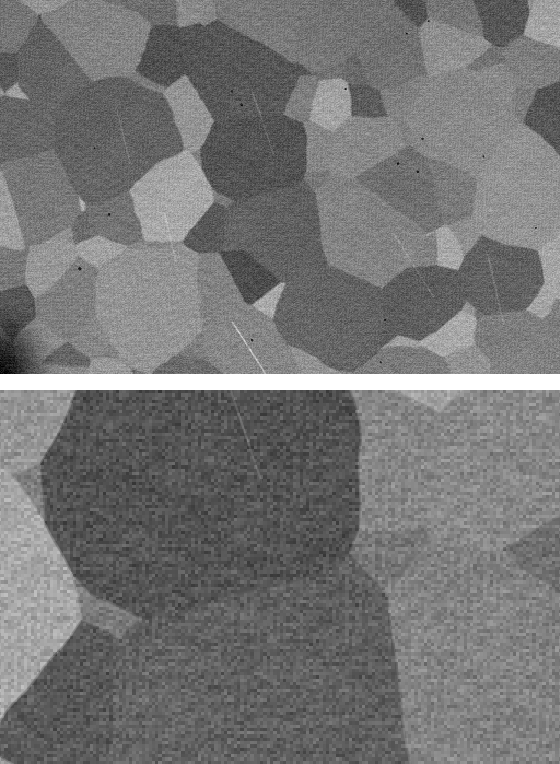
Top: the whole. Bottom: its middle third, enlarged.
Give the GLSL for this texture, as a Shadertoy shader.

```glsl
// Polished metal micrograph: grey crystal grains with sensor noise, scratches and specks.

const float GRID = 0.115;        // spacing of grain sites, in canvas heights
const float MAX_WEIGHT = 0.031;  // largest squared growth radius of a grain
const float DARK_TONE = 0.23;
const float LIGHT_TONE = 0.73;
const float NOISE_ROWS = 342.0;  // sensor noise cells per canvas height

float hash(vec2 p) {
    return fract(sin(dot(p, vec2(127.1, 311.7))) * 43758.5453);
}

vec2 hash2(vec2 p) {
    return vec2(hash(p), hash(p + vec2(37.3, 17.9)));
}

float valueNoise(vec2 p) {
    vec2 i = floor(p);
    vec2 f = fract(p);
    f = f * f * (3.0 - 2.0 * f);
    float low = mix(hash(i), hash(i + vec2(1.0, 0.0)), f.x);
    float high = mix(hash(i + vec2(0.0, 1.0)), hash(i + vec2(1.0, 1.0)), f.x);
    return mix(low, high, f.y);
}

// Offsets that bend the straight grain borders
vec2 warp(vec2 p, float frequency, float amount) {
    vec2 q = p * frequency;
    return amount * (vec2(valueNoise(q), valueNoise(q + 53.7)) - 0.5);
}

float grainTone(vec2 id) {
    float spread = 0.5 * (hash(id + 5.3) + hash(id + 91.7));
    return mix(DARK_TONE, LIGHT_TONE, pow(spread, 0.85));
}

// Weighted Voronoi cells: large weights swallow their neighbours
float grains(vec2 p, float softness) {
    vec2 home = floor(p / GRID);
    vec2 site1 = vec2(0.0), site2 = vec2(0.0);
    vec2 id1 = vec2(0.0), id2 = vec2(0.0);
    float best1 = 1e3, best2 = 1e3;
    for (int y = -3; y <= 3; y++) {
        for (int x = -3; x <= 3; x++) {
            vec2 id = home + vec2(x, y);
            vec2 site = (id + 0.05 + 0.9 * hash2(id + 11.0)) * GRID;
            vec2 d = p - site;
            float power = dot(d, d) - MAX_WEIGHT * pow(hash(id + 23.0), 3.0);
            if (power < best1) {
                best2 = best1; site2 = site1; id2 = id1;
                best1 = power; site1 = site; id1 = id;
            } else if (power < best2) {
                best2 = power; site2 = site; id2 = id;
            }
        }
    }
    float border = (best2 - best1) / (2.0 * max(distance(site1, site2), 1e-3));
    float tone1 = grainTone(id1);
    float tone2 = grainTone(id2);
    return mix(0.5 * (tone1 + tone2), tone1, smoothstep(0.0, softness, border));
}

float segmentDistance(vec2 p, vec2 a, vec2 b) {
    vec2 along = b - a;
    float t = clamp(dot(p - a, along) / dot(along, along), 0.0, 1.0);
    return length(p - a - along * t);
}

// Thin steep light lines, the first one strongest
float scratches(vec2 p, vec2 size, float pixel) {
    float light = 0.0;
    for (int i = 0; i < 6; i++) {
        float k = float(i);
        vec2 start = size * (0.1 + 0.8 * hash2(vec2(k, 3.1)));
        float angle = -mix(0.95, 1.35, hash(vec2(k, 8.4)));
        float reach = mix(0.09, 0.22, hash(vec2(k, 6.2)));
        vec2 end = start + reach * vec2(cos(angle), sin(angle));
        float line = 1.0 - smoothstep(0.0004, 0.0004 + 1.3 * pixel, segmentDistance(p, start, end));
        float worn = mix(0.4, 1.0, valueNoise(p * 110.0 + k));
        light += line * worn * (i == 0 ? 0.32 : 0.12);
    }
    return light;
}

// Tiny dark pits
float specks(vec2 p, vec2 size, float pixel) {
    float cover = 0.0;
    for (int i = 0; i < 16; i++) {
        float k = float(i);
        vec2 d = p - size * hash2(vec2(k, 71.3));
        d.x += 0.4 * d.y * (hash(vec2(k, 2.6)) - 0.5);
        float radius = mix(0.0008, 0.003, hash(vec2(k, 44.1)));
        cover = max(cover, 1.0 - smoothstep(radius, radius + pixel, length(d)));
    }
    return cover;
}

// Fine grain plus short horizontal scan streaks, centred on zero
float sensorNoise(vec2 p) {
    vec2 cell = floor(p * NOISE_ROWS);
    float fine = hash(cell + 0.5) + hash(cell + 401.5) - 1.0;
    float streak = valueNoise(vec2(p.x * 32.0, cell.y * 7.0)) - 0.5;
    return 0.105 * fine + 0.055 * streak;
}

void mainImage(out vec4 fragColor, in vec2 fragCoord) {
    float pixel = 1.0 / iResolution.y;
    vec2 p = fragCoord * pixel;
    vec2 size = vec2(iResolution.x * pixel, 1.0);

    vec2 bent = p + warp(p, 8.0, 0.035) + warp(p, 30.0, 0.006);
    float tone = grains(bent, 0.0008 + 0.8 * pixel);

    // Uneven lighting and the shaded lower left corner
    tone += 0.07 * (0.5 - p.y) + 0.04 * (valueNoise(p * 3.0) - 0.5);
    tone *= mix(0.12, 1.0, smoothstep(0.0, 0.17, length(p * vec2(1.0, 0.8))));

    tone += scratches(p, size, pixel);
    tone = mix(tone, 0.08, 0.9 * specks(p, size, pixel));
    tone += sensorNoise(p);
    fragColor = vec4(vec3(clamp(tone, 0.0, 1.0)), 1.0);
}
```
